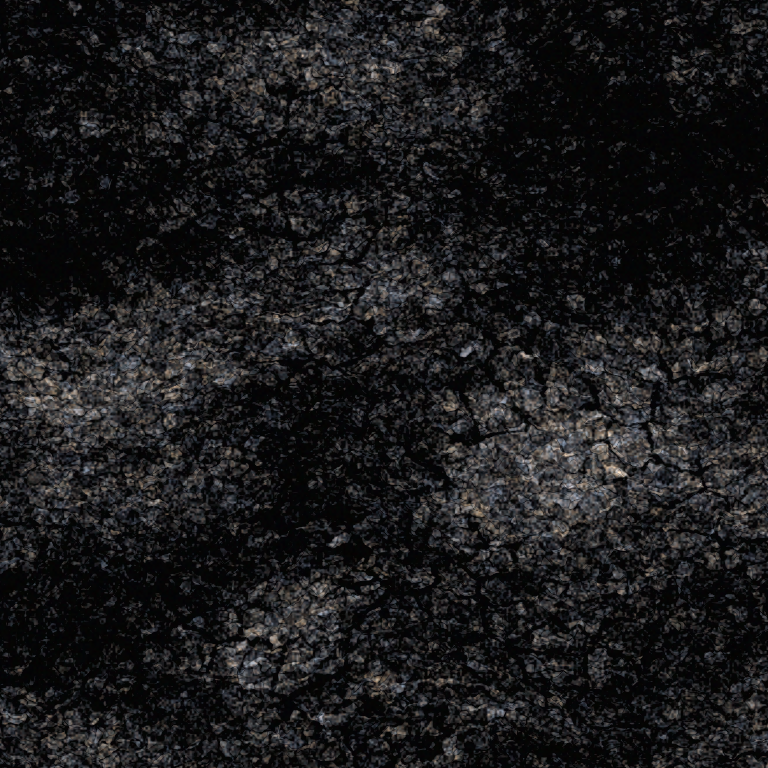
Reproduce this texture procedurally as a Shadertoy shader.

```glsl
// Charred, layered rock: black crust with grey plates, fine cracks and pale horizontal flecks.

vec3 hash(vec2 p) {
    vec3 h = fract(p.xyx * vec3(0.1031, 0.1030, 0.0973));
    h += dot(h, h.yxz + 33.33);
    return fract((h.xxy + h.yzz) * h.zyx);
}

// Three independent channels of smooth noise
vec3 noise(vec2 p) {
    vec2 cell = floor(p), f = fract(p);
    f = f * f * (3.0 - 2.0 * f);
    return mix(mix(hash(cell), hash(cell + vec2(1, 0)), f.x),
               mix(hash(cell + vec2(0, 1)), hash(cell + vec2(1, 1)), f.x), f.y);
}

float layeredNoise(vec2 p) {
    float sum = 0.0, weight = 0.5;
    for (int i = 0; i < 5; i++) {
        sum += weight * noise(p).x;
        p = mat2(1.9, 0.25, -0.25, 1.9) * p + 17.3;
        weight *= 0.5;
    }
    return sum / 0.96875;
}

// Cellular noise: x = distance to the border, y = cell tone, z = cell hue
vec3 cells(vec2 p) {
    vec2 base = floor(p);
    float nearest = 9.0, second = 9.0;
    vec2 traits = vec2(0.0);
    for (int y = -1; y <= 1; y++)
    for (int x = -1; x <= 1; x++) {
        vec2 id = base + vec2(x, y);
        vec3 h = hash(id + 51.0);
        float d = length(id + 0.1 + 0.8 * h.xy - p);
        if (d < nearest) {
            second = nearest;
            nearest = d;
            traits = hash(id + 207.0).xy;
        } else {
            second = min(second, d);
        }
    }
    return vec3(second - nearest, traits);
}

void mainImage(out vec4 fragColor, in vec2 fragCoord) {
    vec2 uv = fragCoord / iResolution.y;

    // Gentle folds in the layers, plus ragged edges for the plates
    vec2 folded = uv;
    folded.y += 0.018 * sin(uv.x * 7.0 + 2.0 * sin(uv.y * 5.0)) + 0.008 * sin(uv.x * 17.0 + uv.y * 11.0);
    vec2 ragged = folded + 0.010 * (noise(uv * 65.0).xy - 0.5) + 0.005 * (noise(uv * 150.0).yz - 0.5);

    // Broad light and sooty bands, brighter through the middle
    float broad = (layeredNoise(folded * vec2(3.2, 8.0) + 4.7) - 0.5) * 5.0;
    broad += 0.55 * exp(-14.0 * pow(uv.y - 0.5, 2.0)) - 0.31;

    // Plates, small chips and long flecks
    vec3 plate = cells(ragged * vec2(38.0, 54.0));
    vec3 chip = cells(ragged * vec2(85.0, 135.0) + 31.0);
    vec3 fleck = cells(ragged * vec2(34.0, 105.0) + 73.0);
    float plateBody = smoothstep(0.0, 0.25, plate.x);
    float chipBody = smoothstep(0.0, 0.3, chip.x);
    float tone = 0.36 + broad;
    tone += 1.25 * (plate.y - 0.5) * plateBody - 0.75 * (1.0 - plateBody);
    tone += 1.45 * (chip.y - 0.5) * chipBody - 0.55 * (1.0 - chipBody);
    tone += 1.3 * smoothstep(0.88, 0.97, fleck.y) * smoothstep(0.0, 0.3, fleck.x)
                * smoothstep(-0.5, 0.7, broad);

    // Long broken fissures
    float fissure = cells(ragged * vec2(13.0, 19.0) + 11.0).x;
    float broken = smoothstep(0.45, 0.7, noise(uv * vec2(11.0, 13.0) + 5.0).x);
    tone -= 1.7 * broken * (1.0 - smoothstep(0.02, 0.13, fissure));

    // Sparse pale veins along the layers
    float ridge = abs(layeredNoise(ragged * vec2(2.6, 9.0) + 40.0) - 0.5);
    float veinPatch = smoothstep(0.6, 0.78, noise(folded * vec2(5.0, 10.0) + 23.0).y);
    tone += 1.2 * veinPatch * (1.0 - smoothstep(0.004, 0.025, ridge));

    // Mineral grain
    vec3 grain = noise(uv * 330.0) - 0.5;
    vec3 clump = noise(uv * 175.0 + 9.0) - 0.5;
    tone += 2.2 * grain.x + 1.0 * clump.x;

    // Tone to grey, with crushed blacks and a lifted pale end
    float bright = max(tone, 0.0);
    float grey = max(0.113 + 0.138 * tone + 0.008 * bright * bright, 0.017);

    // Cool shadows, warm highlights and faint ochre or blue stains
    vec3 color = grey * mix(vec3(0.97, 0.98, 1.07), vec3(1.03, 0.99, 0.97), smoothstep(0.08, 0.36, grey));
    float warmth = 0.16 * (chip.z - 0.5) + 0.14 * (plate.z - 0.5) + 0.22 * grain.y;
    color *= 1.0 + warmth * vec3(0.7, 0.1, -0.8);
    color += 0.022 * vec3(grain.z, -grain.y, clump.z);
    fragColor = vec4(clamp(color, 0.0, 1.0), 1.0);
}
```
